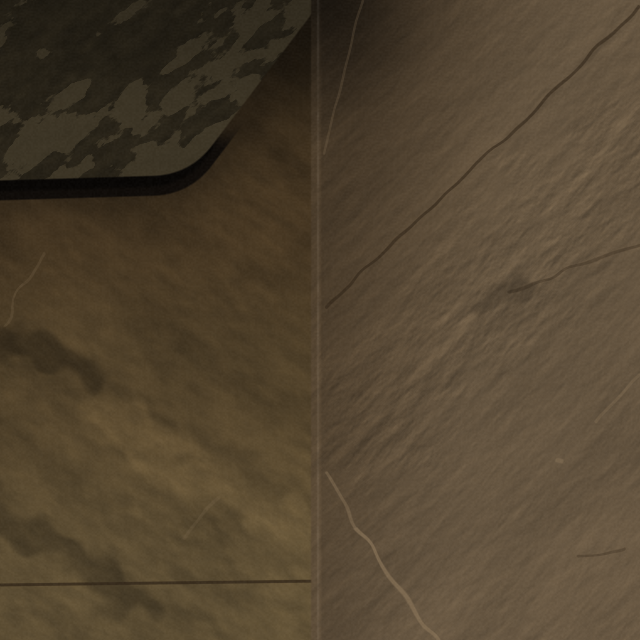
This texture is drawn by a Shadertoy shader. Its source:

```glsl
// Brown stone floor in two panels with a vertical seam, and a dark rounded slab
// at the upper left. Stretched value noise makes the grain, half-planes the slab,
// and wobbling line segments the veins and cracks.

const float SEAM_LEFT = 0.486;
const float SEAM_RIGHT = 0.502;
const float RIM_DROP = 0.031;
const float CORNER_BLEND = 0.045;
const float LEFT_ANGLE = -0.55;
const float RIGHT_ANGLE = 0.80;
const float SLAB_ANGLE = 0.62;
const float GRAIN = 0.022;
const vec3 LEFT_LOW = vec3(0.375, 0.315, 0.210);
const vec3 LEFT_MID = vec3(0.305, 0.248, 0.160);
const vec3 LEFT_HIGH = vec3(0.260, 0.203, 0.128);
const vec3 RIGHT_DIM = vec3(0.275, 0.222, 0.158);
const vec3 RIGHT_LIT = vec3(0.398, 0.335, 0.255);
const vec3 SLAB_DARK = vec3(0.150, 0.130, 0.090);
const vec3 SLAB_PATCH = vec3(0.262, 0.230, 0.165);
const vec3 RIM_BLACK = vec3(0.035, 0.027, 0.020);
const vec3 VEIN_PALE = vec3(0.520, 0.440, 0.335);
const vec3 CRACK_DARK = vec3(0.190, 0.145, 0.095);

float hash(vec2 p) {
    return fract(sin(dot(p, vec2(127.1, 311.7))) * 43758.5453);
}

float noise(vec2 p) {
    vec2 i = floor(p), f = fract(p);
    f = f * f * (3.0 - 2.0 * f);
    return mix(mix(hash(i), hash(i + vec2(1, 0)), f.x),
               mix(hash(i + vec2(0, 1)), hash(i + vec2(1, 1)), f.x), f.y);
}

float fbm(vec2 p) {
    float sum = 0.0, amp = 0.5;
    for (int i = 0; i < 5; i++) {
        sum += amp * noise(p);
        p = mat2(0.8, 0.6, -0.6, 0.8) * p * 2.03 + 7.3;
        amp *= 0.5;
    }
    return sum / 0.97;
}

// Coordinates whose x axis runs along the given angle
vec2 along(vec2 p, float a) {
    return vec2(cos(a) * p.x + sin(a) * p.y, cos(a) * p.y - sin(a) * p.x);
}

// Coverage of a soft line from a to b that wanders a little
float streak(vec2 p, vec2 a, vec2 b, float width, float wobble) {
    p += wobble * (vec2(noise(p * 28.0), noise(p * 28.0 + 40.0)) - 0.5);
    vec2 d = b - a;
    float h = clamp(dot(p - a, d) / dot(d, d), 0.0, 1.0);
    return 1.0 - smoothstep(width * 0.3, width, length(p - a - d * h));
}

// Negative inside the slab
float slabDistance(vec2 p) {
    float bottom = 0.718 + 0.03 * p.x - p.y;
    float side = dot(p - vec2(0.352, 0.80), vec2(0.797, -0.604));
    float h = max(CORNER_BLEND - abs(bottom - side), 0.0) / CORNER_BLEND;
    return max(bottom, side) + h * h * CORNER_BLEND * 0.25;
}

vec3 leftFloor(vec2 p) {
    vec3 col = mix(LEFT_LOW, LEFT_MID, smoothstep(0.05, 0.43, p.y));
    col = mix(col, LEFT_HIGH, smoothstep(0.40, 0.66, p.y));
    vec2 q = along(p, LEFT_ANGLE);
    float cloud = fbm(q * vec2(5.0, 15.0) + 3.0);
    float fine = fbm(q * vec2(38.0, 75.0));
    col *= 1.0 + 0.38 * (cloud - 0.5) + 0.26 * (fine - 0.5);
    // Broad pale and dark bands
    col *= 1.0 + 0.16 * streak(p, vec2(0.16, 0.36), vec2(0.48, 0.17), 0.045, 0.06);
    col *= 1.0 - 0.20 * streak(p, vec2(-0.02, 0.485), vec2(0.15, 0.42), 0.030, 0.05);
    col *= 1.0 - 0.22 * streak(p, vec2(-0.02, 0.215), vec2(0.22, 0.05), 0.032, 0.05);
    // Fine veins and the tile joint
    col = mix(col, VEIN_PALE, 0.20 * streak(p, vec2(0.0, 0.50), vec2(0.07, 0.60), 0.004, 0.03));
    col = mix(col, VEIN_PALE, 0.18 * streak(p, vec2(0.29, 0.16), vec2(0.35, 0.22), 0.004, 0.02));
    col = mix(col, CRACK_DARK, 0.75 * streak(p, vec2(0.0, 0.086), vec2(0.49, 0.092), 0.0035, 0.0));
    // Shade beside and under the slab
    col *= 1.0 - 0.52 * smoothstep(0.72, 0.98, p.y);
    return col * (1.0 - 0.22 * exp(-max(slabDistance(p) - RIM_DROP, 0.0) * 28.0));
}

vec3 rightFloor(vec2 p) {
    float light = (p.x - 0.5) * 1.6 + (0.5 - p.y) * 0.4;
    vec3 col = mix(RIGHT_DIM, RIGHT_LIT, smoothstep(-0.12, 0.50, light));
    vec2 q = along(p, RIGHT_ANGLE), scale = vec2(24.0, 65.0);
    float relief = fbm(q * scale) - fbm((q + vec2(0.002, 0.004)) * scale);
    float cloud = fbm(q * vec2(4.0, 13.0) + 9.0);
    float rough = streak(p, vec2(0.58, 0.34), vec2(0.97, 0.76), 0.14, 0.10);
    col *= 1.0 + 0.22 * (cloud - 0.5) + (0.32 + 0.35 * rough) * relief;
    // Cracks
    col = mix(col, CRACK_DARK, 0.60 * streak(p, vec2(0.51, 0.52), vec2(1.0, 0.987), 0.0035, 0.008));
    col = mix(col, CRACK_DARK, 0.35 * streak(p, vec2(0.80, 0.55), vec2(1.0, 0.615), 0.004, 0.02));
    col = mix(col, CRACK_DARK, 0.30 * streak(p, vec2(0.90, 0.133), vec2(0.97, 0.14), 0.004, 0.02));
    col *= 1.0 - 0.16 * streak(p, vec2(0.76, 0.53), vec2(0.82, 0.57), 0.03, 0.05);
    // Pale veins
    float vein = max(streak(p, vec2(0.508, 0.262), vec2(0.56, 0.175), 0.0035, 0.012) * 0.65,
                     streak(p, vec2(0.56, 0.175), vec2(0.682, -0.005), 0.005, 0.012));
    vein = max(vein, 0.50 * streak(p, vec2(0.93, 0.345), vec2(1.0, 0.418), 0.0035, 0.01));
    vein = max(vein, 0.30 * streak(p, vec2(0.89, 0.70), vec2(1.0, 0.83), 0.004, 0.01));
    vein = max(vein, 0.70 * streak(p, vec2(0.868, 0.281), vec2(0.876, 0.277), 0.005, 0.01));
    col = mix(col, VEIN_PALE, 0.75 * vein);
    // Dark upper corner, crossed by a faint line
    vec2 corner = (p - vec2(0.50, 1.02)) / vec2(0.14, 0.17);
    col *= 1.0 - 0.62 * exp(-dot(corner, corner));
    return mix(col, VEIN_PALE, 0.22 * streak(p, vec2(0.566, 1.0), vec2(0.505, 0.76), 0.003, 0.004));
}

vec3 slabSurface(vec2 p, float d) {
    vec2 q = along(p, SLAB_ANGLE);
    float flakes = fbm(q * vec2(17.0, 38.0) + 5.0);
    float nearEdge = smoothstep(-0.26, -0.04, d);
    float patches = smoothstep(0.0, 0.05, flakes - mix(0.66, 0.48, nearEdge));
    vec3 col = SLAB_DARK * (0.82 + 0.45 * fbm(q * vec2(40.0, 80.0)));
    return mix(col, SLAB_PATCH, patches * 0.75) * (1.0 - 0.18 * smoothstep(0.8, 1.0, p.y));
}

void mainImage(out vec4 fragColor, in vec2 fragCoord) {
    vec2 p = fragCoord / iResolution.xy;
    float edge = 1.2 / iResolution.y;
    vec3 col = leftFloor(p);

    // Slab with its black rim below
    float d = slabDistance(p);
    float dRim = slabDistance(p + vec2(0.0, RIM_DROP));
    float rim = smoothstep(edge, -edge, dRim) * (1.0 - smoothstep(0.765, 0.81, p.y));
    vec3 rimColor = RIM_BLACK * (1.0 + 0.8 * smoothstep(-0.018, -0.010, dRim));
    col = mix(col, rimColor, rim);
    col = mix(col, slabSurface(p, d), smoothstep(edge, -edge, d));

    // Right panel and the seam strip
    col = mix(col, rightFloor(p), smoothstep(SEAM_LEFT - edge, SEAM_LEFT + edge, p.x));
    float strip = smoothstep(SEAM_LEFT - edge, SEAM_LEFT + edge, p.x)
                * (1.0 - smoothstep(SEAM_RIGHT - edge, SEAM_RIGHT + edge, p.x));
    col *= 1.0 + 0.10 * strip;
    float line = 1.0 - smoothstep(0.001, 0.003, abs(p.x - 0.497));
    col += 0.05 * line * (0.4 + 0.6 * noise(vec2(1.0, p.y * 60.0)));

    col += GRAIN * (noise(p * 380.0) - 0.5);
    fragColor = vec4(clamp(col, 0.0, 1.0), 1.0);
}
```
